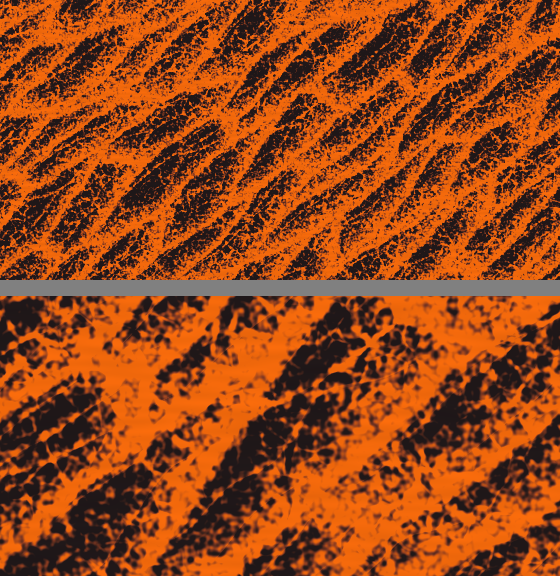
Top: the whole. Bottom: its middle third, enlarged.
This texture is drawn by a Shadertoy shader. Its source:

```glsl
const vec3 ORANGE = vec3(0.95, 0.41, 0.045);
const vec3 RUST = vec3(0.53, 0.23, 0.13);
const vec3 SOOT = vec3(0.12, 0.09, 0.095);

vec2 hash2(vec2 p) {
    vec3 h = fract(vec3(p.xyx) * vec3(0.1031, 0.1030, 0.0973));
    h += dot(h, h.yzx + 33.33);
    return fract((h.xx + h.yz) * h.zy);
}

float cornerSlope(vec2 cell, vec2 corner, vec2 f) {
    float angle = 6.2832 * hash2(cell + corner).x;
    return dot(vec2(cos(angle), sin(angle)), f - corner);
}

float gradientNoise(vec2 p) {
    vec2 cell = floor(p), f = fract(p);
    vec2 u = f * f * f * (f * (f * 6.0 - 15.0) + 10.0);
    float low = mix(cornerSlope(cell, vec2(0, 0), f), cornerSlope(cell, vec2(1, 0), f), u.x);
    float high = mix(cornerSlope(cell, vec2(0, 1), f), cornerSlope(cell, vec2(1, 1), f), u.x);
    return mix(low, high, u.y);
}

vec2 warp(vec2 p, float frequency, float amount) {
    vec2 s = p * frequency;
    return p + amount * vec2(gradientNoise(s + 17.3), gradientNoise(s + 61.8));
}

// Voronoi border distance, divided by a width that depends on the border's side
float plates(vec2 q, float jitter, float sharpWidth, float softWidth) {
    vec2 cell = floor(q), f = fract(q);
    vec2 nearest = vec2(0.0), nearestCell = vec2(0.0);
    float best = 1e3;
    for (int y = -1; y <= 1; y++)
    for (int x = -1; x <= 1; x++) {
        vec2 g = vec2(x, y);
        vec2 r = g + 0.5 + jitter * (hash2(cell + g) - 0.5) - f;
        if (dot(r, r) < best) {
            best = dot(r, r);
            nearest = r;
            nearestCell = g;
        }
    }
    float cover = 1e3;
    for (int y = -2; y <= 2; y++)
    for (int x = -2; x <= 2; x++) {
        vec2 g = nearestCell + vec2(x, y);
        vec2 r = g + 0.5 + jitter * (hash2(cell + g) - 0.5) - f;
        vec2 gap = r - nearest;
        if (dot(gap, gap) > 1e-4) {
            vec2 n = normalize(gap);
            float side = smoothstep(-0.2, 0.8, dot(n, vec2(0.89, 0.45)));
            float width = mix(sharpWidth, softWidth, side);
            cover = min(cover, dot(0.5 * (nearest + r), n) / width);
        }
    }
    return cover;
}

// Skewed axes: x crosses the steep ridges, y crosses the shallow ones
vec2 ridgeAxes(vec2 p, float steep, float shallow) {
    return vec2(dot(p, vec2(sin(steep), -cos(steep))),
                dot(p, vec2(sin(shallow), -cos(shallow))));
}

float plateCover(vec2 p) {
    vec2 bent = warp(warp(p, 2.3, 0.07), 13.0, 0.012);
    vec2 q = ridgeAxes(bent, 0.84, 0.30) * vec2(8.0, 3.9);
    float softWidth = 0.46 + 0.4 * gradientNoise(p * 2.1 + 5.0);
    float broad = plates(q, 0.68, 0.08, softWidth);
    float fine = plates(q * vec2(1.7, 2.2) + 31.0, 0.85, 0.08, 0.2);
    return clamp(min(broad, 0.35 + fine), 0.0, 1.1);
}

float crackWeb(vec2 p, float scale) {
    float border = plates(warp(p, 30.0, 0.016) * scale, 1.0, 1.0, 1.0);
    float strength = smoothstep(-0.35, 0.25, gradientNoise(p * 9.0 + scale));
    return strength * (1.0 - smoothstep(0.01, 0.17, border));
}

float speckle(vec2 p, float scale) {
    return 1.1 * gradientNoise(p * scale) + 1.1 * gradientNoise(p * scale * 2.0 + 40.0);
}

vec3 inkRamp(float ink) {
    vec3 color = mix(ORANGE, RUST, clamp(ink * 2.0, 0.0, 1.0));
    return mix(color, SOOT, clamp(ink * 2.0 - 1.0, 0.0, 1.0));
}

void mainImage(out vec4 fragColor, in vec2 fragCoord) {
    vec2 p = fragCoord / iResolution.y;

    // Dark plates, worn away on their lower right sides
    float cover = plateCover(p);
    float wear = speckle(p, 66.0) * mix(0.6, 1.0, smoothstep(0.0, 0.4, cover));
    float cracks = 0.8 * crackWeb(p, 24.0) + 0.4 * crackWeb(p + 7.0, 43.0);
    float field = 1.25 * cover - 0.58 + wear - cracks;
    float ink = smoothstep(-0.6, 0.6, field);

    // Faint horizontal streaks in the paint
    float streak = gradientNoise(p * vec2(12.0, 90.0));
    vec3 color = inkRamp(ink) * (1.0 + 0.07 * streak);
    fragColor = vec4(color, 1.0);
}
```
